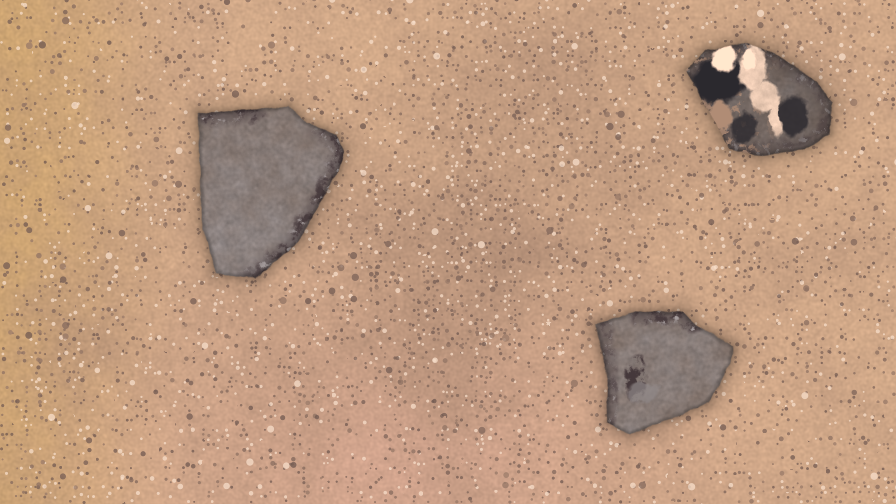
Reproduce this texture procedurally as a WebGL 1 fragment shader.

```glsl
precision highp float;
// Three weathered stones, one a glossy cream-and-black flint, lying on speckled sand.
uniform vec2 u_resolution;

const int CORNERS = 10;
const vec3 SAND_LIGHT = vec3(.83, .67, .54);
const vec3 SAND_DARK = vec3(.69, .55, .46);
const vec3 SAND_YELLOW = vec3(.81, .65, .45);
const vec3 SAND_PINK = vec3(.83, .65, .56);
const vec3 GRAIN_DARK = vec3(.43, .34, .31);
const vec3 GRAIN_LIGHT = vec3(.97, .87, .79);
const vec3 STONE_WARM = vec3(.50, .44, .41);
const vec3 STONE_COOL = vec3(.57, .54, .54);
const vec3 STONE_DEEP = vec3(.27, .22, .23);
const vec3 FLINT_BLACK = vec3(.17, .16, .18);
const vec3 FLINT_CREAM = vec3(.92, .79, .70);
const float ROUGHNESS = .007;
const float SHADOW_REACH = .014;

vec2 hash2(vec2 p) {
  p = vec2(dot(p, vec2(127.1, 311.7)), dot(p, vec2(269.5, 183.3)));
  return fract(sin(p) * 43758.5);
}

float slope(vec2 cell, vec2 f, vec2 o) {
  return dot(hash2(cell + o) * 2. - 1., f - o);
}

float gradientNoise(vec2 p) {
  vec2 i = floor(p), f = fract(p), u = f * f * (3. - 2. * f);
  return mix(mix(slope(i, f, vec2(0)), slope(i, f, vec2(1, 0)), u.x),
             mix(slope(i, f, vec2(0, 1)), slope(i, f, vec2(1)), u.x), u.y);
}

float fbm(vec2 p) {
  float sum = 0., amp = .6;
  for (int i = 0; i < 4; i++) {
    sum += amp * gradientNoise(p);
    p = mat2(1.6, 1.2, -1.2, 1.6) * p + 7.3;
    amp *= .55;
  }
  return sum;
}

// Signed distance to a closed outline, negative inside
float outline(vec2 p, vec2 v[CORNERS]) {
  float d = 100., side = 1.;
  vec2 a = v[CORNERS - 1];
  for (int i = 0; i < CORNERS; i++) {
    vec2 b = v[i], e = b - a, w = p - a;
    vec2 q = w - e * clamp(dot(w, e) / dot(e, e), 0., 1.);
    d = min(d, dot(q, q));
    if ((a.y > p.y) != (b.y > p.y) && p.x < a.x + e.x * w.y / e.y) side = -side;
    a = b;
  }
  return side * sqrt(d);
}

float glow(vec2 p, float x, float y, float w, float h) {
  vec2 q = (p - vec2(x, y)) / vec2(w, h);
  return exp(-dot(q, q));
}

float spot(vec2 p, float x, float y, float w, float h) {
  return 1. - smoothstep(.8, 1.1, length((p - vec2(x, y)) / vec2(w, h)));
}

// Scattered grains, one candidate per cell
vec3 addGrains(vec3 col, vec2 p, float cell, float density) {
  vec2 g = p / cell + 19., id = floor(g), r = hash2(id), s = hash2(id + 51.7);
  float radius = mix(.14, .3, s.x), blur = .8 / (u_resolution.y * cell);
  float m = 1. - smoothstep(radius - blur * .5, radius + blur, length(fract(g) - .3 - .4 * r));
  vec3 tint = s.y > .7 ? GRAIN_LIGHT : mix(GRAIN_DARK, SAND_DARK, s.y);
  return mix(col, tint, .75 * m * step(fract(r.x * 17. + s.y * 5.), density));
}

vec3 sand(vec2 p) {
  float tone = .14 + .55 * glow(p, .93, .52, .26, .22) + .35 * glow(p, .88, .27, .14, .16)
    + .35 * glow(p, 1.2, .7, .25, .1) + .3 * glow(p, .61, .17, .07, .13)
    + .3 * glow(p, 1.08, .88, .2, .13) + .25 * glow(p, .26, .4, .14, .15);
  tone = clamp(tone + fbm(p * 5. + 2.) * .65 + fbm(p * 17.) * .35, 0., 1.);
  vec3 col = mix(SAND_YELLOW, SAND_LIGHT, smoothstep(0., .42, p.x));
  col = mix(col, SAND_PINK, glow(p, .8, .08, .5, .35));
  col = mix(col, SAND_DARK, tone);
  col *= 1. + .09 * gradientNoise(p * 150.) + .06 * gradientNoise(p * 75.);
  float density = .12 + .32 * tone;
  col = addGrains(col, p, .0095, density);
  col = addGrains(col, p, .014, density * .7);
  return addGrains(col, p, .023, density * .35);
}

// Dull rock with broken, glinting rims where chipped is high
vec3 rock(vec2 p, float d, float chipped, float cool) {
  float grit = fbm(p * 45.);
  vec3 col = mix(STONE_WARM, STONE_COOL, clamp(cool + fbm(p * 14.), 0., 1.));
  col *= 1. + .22 * grit + .12 * gradientNoise(p * 130.);
  float rim = smoothstep(-.034, -.01, d + grit * .02) * chipped;
  col = mix(col, STONE_DEEP, rim * (.45 + .5 * smoothstep(-.1, .2, grit)));
  col = mix(col, STONE_COOL * 1.15, rim * smoothstep(.08, .3, fbm(p * 60. + 9.)));
  return col * (1. - .25 * smoothstep(-.01, 0., d));
}

vec3 flint(vec2 p, float d) {
  vec2 q = p + .022 * vec2(fbm(p * 28.), fbm(p * 28. + 31.));
  vec3 col = rock(p, d, .6, .15) * .87;
  float flecks = smoothstep(.04, .16, fbm(p * 38. + 5.)) * smoothstep(1.56, 1.46, p.x);
  float black = max(spot(q, 1.425, .842, .056, .048), .85 * spot(q, 1.575, .77, .03, .042));
  black = max(black, .8 * spot(q, 1.475, .745, .028, .03));
  col = mix(mix(col, SAND_DARK, .8 * flecks), FLINT_BLACK, black);
  col = mix(col, SAND_DARK, spot(q, 1.428, .77, .026, .031));
  float cream = max(spot(q, 1.494, .864, .027, .046), spot(q, 1.516, .808, .031, .03));
  cream = max(cream, spot(q, 1.54, .768, .014, .038));
  col = mix(col, FLINT_CREAM * (1. + .3 * fbm(p * 40.)), cream);
  float white = max(spot(q, 1.438, .884, .024, .028), spot(q, 1.487, .882, .014, .022));
  return mix(col, FLINT_CREAM * 1.15, white);
}

vec3 place(vec3 ground, vec3 stone, float d) {
  float px = 1. / u_resolution.y;
  ground *= 1. - .3 * exp(-max(d, 0.) / SHADOW_REACH);
  return mix(stone, ground, smoothstep(-px, px, d));
}

void main() {
  vec2 p = gl_FragCoord.xy / u_resolution.y, v[CORNERS];
  float rough = ROUGHNESS * fbm(p * 32.);
  vec3 col = sand(p);
  // Large wedge, left
  v[0] = vec2(.394, .775); v[1] = vec2(.572, .789); v[2] = vec2(.609, .757); v[3] = vec2(.667, .731);
  v[4] = vec2(.683, .7); v[5] = vec2(.671, .66); v[6] = vec2(.593, .521); v[7] = vec2(.507, .447);
  v[8] = vec2(.428, .458); v[9] = vec2(.4, .56);
  float d = outline(p, v) + rough;
  float chipped = smoothstep(.02, .1, p.x - .2 - .5 * p.y);
  chipped = max(chipped, spot(p, .46, .77, .07, .03));
  col = place(col, rock(p, d, chipped, 1.2 - 1.2 * p.y), d);
  // Flint, upper right
  v[0] = vec2(1.361, .861); v[1] = vec2(1.4, .9); v[2] = vec2(1.481, .914); v[3] = vec2(1.535, .896);
  v[4] = vec2(1.62, .838); v[5] = vec2(1.65, .796); v[6] = vec2(1.646, .734); v[7] = vec2(1.597, .704);
  v[8] = vec2(1.505, .69); v[9] = vec2(1.447, .704);
  d = outline(p, v) + rough;
  col = place(col, flint(p, d), d);
  // Notched stone, lower right
  v[0] = vec2(1.181, .356); v[1] = vec2(1.262, .382); v[2] = vec2(1.354, .382); v[3] = vec2(1.382, .356);
  v[4] = vec2(1.454, .313); v[5] = vec2(1.449, .278); v[6] = vec2(1.407, .201); v[7] = vec2(1.25, .137);
  v[8] = vec2(1.204, .162); v[9] = vec2(1.206, .248);
  d = outline(p, v) + rough;
  chipped = max(spot(p, 1.33, .37, .08, .04), .7 * spot(p, 1.2, .25, .03, .13));
  vec3 stone = rock(p, d, chipped, .35);
  vec2 q = p + rough * 2.5;
  stone = mix(stone, STONE_DEEP, spot(q, 1.262, .248, .024, .045) * smoothstep(-.15, .12, fbm(p * 45.)));
  stone = mix(stone, STONE_COOL, .7 * spot(q, 1.275, .222, .03, .022));
  gl_FragColor = vec4(place(col, stone, d), 1.);
}
```
